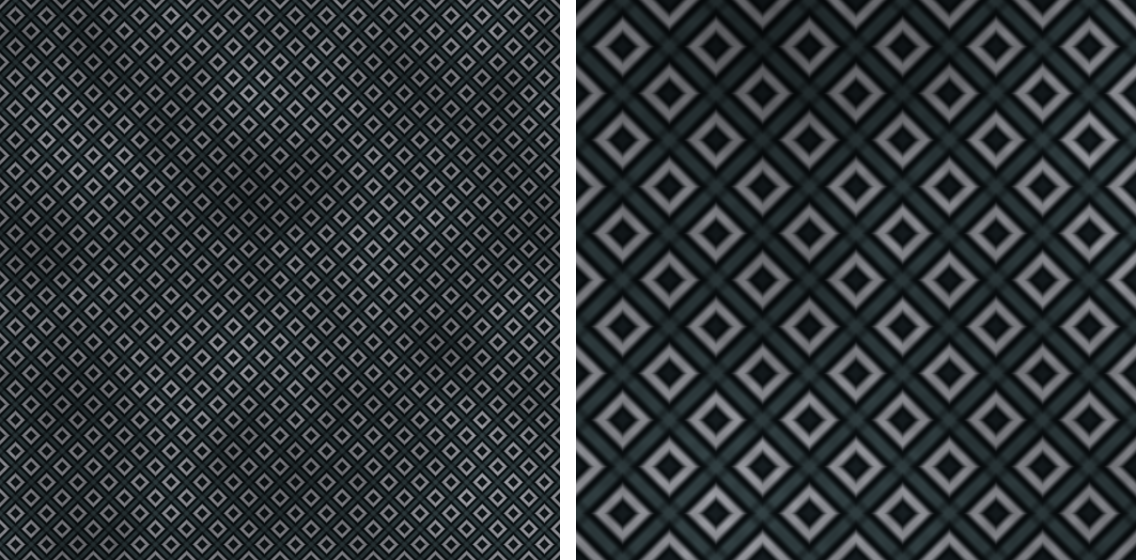
Left: the whole. Right: its middle third, enlarged.
Write a Shadertoy shader that draws this pattern.

```glsl
const float REPEATS = 18.0;

// Unit gradient at a lattice point, wrapped to the given period
vec2 gradientAt(vec2 cell, float period) {
    vec2 p = mod(cell, period);
    float h = fract(sin(dot(p, vec2(127.1, 311.7)) + period * 7.3) * 43758.5);
    return vec2(cos(6.28319 * h), sin(6.28319 * h));
}

// Tiling gradient noise, roughly -0.7 to 0.7
float gradientNoise(vec2 uv, float period) {
    vec2 p = uv * period;
    vec2 i = floor(p);
    vec2 f = p - i;
    vec2 w = f * f * f * (f * (f * 6.0 - 15.0) + 10.0);
    vec2 e = vec2(1.0, 0.0);
    float a = dot(gradientAt(i, period), f);
    float b = dot(gradientAt(i + e.xy, period), f - e.xy);
    float c = dot(gradientAt(i + e.yx, period), f - e.yx);
    float d = dot(gradientAt(i + e.xx, period), f - e.xx);
    return mix(mix(a, b, w.x), mix(c, d, w.x), w.y);
}

// Four octaves of tiling noise
float clouds(vec2 uv) {
    float sum = 0.0;
    float weight = 0.5;
    float period = 4.0;
    for (int i = 0; i < 4; i++) {
        sum += weight * gradientNoise(uv, period);
        weight *= 0.55;
        period *= 2.0;
    }
    return sum;
}

// Soft stripe around a centre value
float band(float x, float centre, float halfWidth, float soft) {
    return 1.0 - smoothstep(halfWidth - soft, halfWidth + soft, abs(x - centre));
}

void mainImage(out vec4 fragColor, in vec2 fragCoord) {
    vec2 uv = fragCoord / iResolution.xy;
    float soft = max(0.05, REPEATS / min(iResolution.x, iResolution.y));

    // Diagonal lattice with one diamond per cell
    vec2 p = uv * REPEATS;
    vec2 diagonal = vec2(p.x + p.y, p.x - p.y);
    vec2 q = abs(fract(diagonal + 0.5) - 0.5);
    float diamond = max(q.x, q.y);
    float along = min(q.x, q.y);

    // Dark ground, faint core, diagonal trellis and pale ring
    vec3 color = vec3(0.03, 0.046, 0.054);
    color = mix(color, vec3(0.10, 0.13, 0.145), 0.6 * band(diamond, 0.0, 0.08, soft));
    float trellis = band(diamond, 0.5, 0.085, soft);
    trellis *= 1.0 - 0.4 * band(along, 0.36, 0.05, soft);
    color = mix(color, vec3(0.16, 0.205, 0.215), trellis);
    color = mix(color, vec3(0.47, 0.475, 0.495), band(diamond, 0.235, 0.07, soft));

    // Cloudy wear and fine grain
    float wear = 1.0 + 0.65 * clouds(uv);
    float grain = 1.0 + 0.14 * gradientNoise(uv, 120.0);
    fragColor = vec4(clamp(color * wear * grain, 0.0, 1.0), 1.0);
}
```
